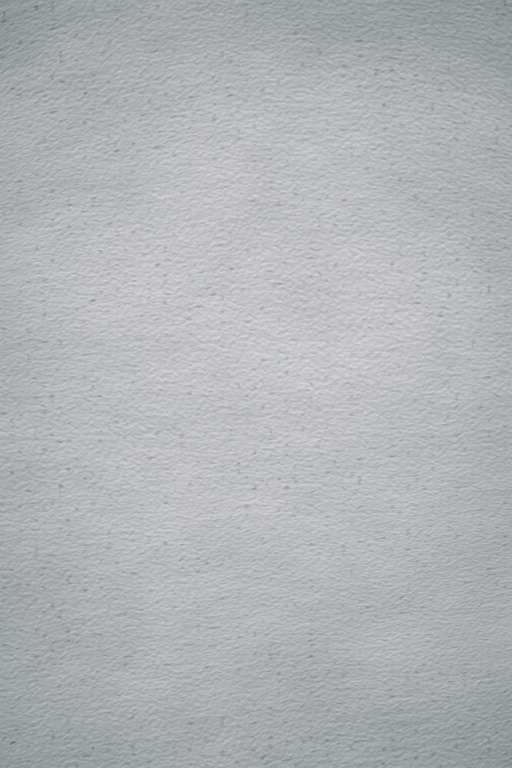
Write a WebGL 2 fragment shader that draws this texture.

```glsl
#version 300 es
precision highp float;

uniform vec2 u_resolution;
out vec4 fragColor;

// Random unit gradient for a lattice cell
vec2 cellGradient(vec2 cell) {
  uvec2 k = uvec2(ivec2(cell) + 4096);
  uint h = k.x * 1597u + k.y * 51749u;
  h = (h ^ (h >> 15u)) * 73244475u;
  h = (h ^ (h >> 13u)) * 19349663u;
  h ^= h >> 16u;
  float angle = float(h & 65535u) / 65536.0 * 6.2832;
  return vec2(cos(angle), sin(angle));
}

float gradientNoise(vec2 p) {
  vec2 i = floor(p), f = p - i;
  vec2 w = f * f * f * (f * (f * 6.0 - 15.0) + 10.0);
  float a = dot(cellGradient(i), f);
  float b = dot(cellGradient(i + vec2(1, 0)), f - vec2(1, 0));
  float c = dot(cellGradient(i + vec2(0, 1)), f - vec2(0, 1));
  float d = dot(cellGradient(i + vec2(1, 1)), f - vec2(1, 1));
  return mix(mix(a, b, w.x), mix(c, d, w.x), w.y);
}

// Trowel strokes: arcs in the upper part, a rising sweep in the lower part
vec2 followStrokes(vec2 p) {
  float arc = 0.4 * (p.x - 0.42) * (p.x - 0.42) * smoothstep(0.4, 0.95, p.y);
  float sweep = 0.16 * p.x * (1.0 - smoothstep(0.05, 0.45, p.y));
  float wobble = 0.012 * gradientNoise(p * 5.0 + 31.0);
  return p + vec2(0.0, arc - sweep + wobble);
}

// Plaster height made of coarse and fine grains
float plasterHeight(vec2 q) {
  return gradientNoise(q * vec2(125, 205))
       + 0.65 * gradientNoise(q * vec2(215, 320) + 17.3);
}

// Soft uneven patches
float mottling(vec2 q) {
  float sum = 0.0, weight = 0.5;
  vec2 s = q * vec2(3.5, 6.0) + 8.0;
  for (int i = 0; i < 4; i++) {
    sum += weight * gradientNoise(s);
    s = s * 2.1 + 5.7;
    weight *= 0.6;
  }
  return sum;
}

void main() {
  vec2 uv = gl_FragCoord.xy / u_resolution;
  vec2 p = gl_FragCoord.xy / u_resolution.y;
  vec2 q = followStrokes(p);

  // Broad light falling off toward the borders
  vec2 offset = (uv - vec2(0.5, 0.56)) * vec2(0.87, 1.0);
  float tone = 0.768 - 0.37 * dot(offset, offset);
  tone -= 0.045 * smoothstep(0.8, 1.0, uv.y);
  tone += 0.07 * mottling(q);

  // Cooler tint in the darker areas
  vec3 tint = mix(vec3(-0.028, 0.0, 0.008), vec3(-0.003, 0.0, 0.007),
                  smoothstep(0.58, 0.76, tone));

  // Relief lit from above, with faint streaks and sparse pits
  float relief = plasterHeight(q) - plasterHeight(q + vec2(-0.0006, 0.0024));
  float streaks = gradientNoise(q * vec2(16, 120) + 3.1);
  float pits = smoothstep(0.22, 0.6, gradientNoise(q * vec2(95, 190) + 47.0));
  float rough = 1.0 + 0.8 * gradientNoise(q * vec2(7, 12) + 71.0);
  tone += 0.068 * relief + 0.03 * streaks - 0.085 * pits * rough;

  fragColor = vec4(clamp(tone + tint, 0.0, 1.0), 1.0);
}
```
